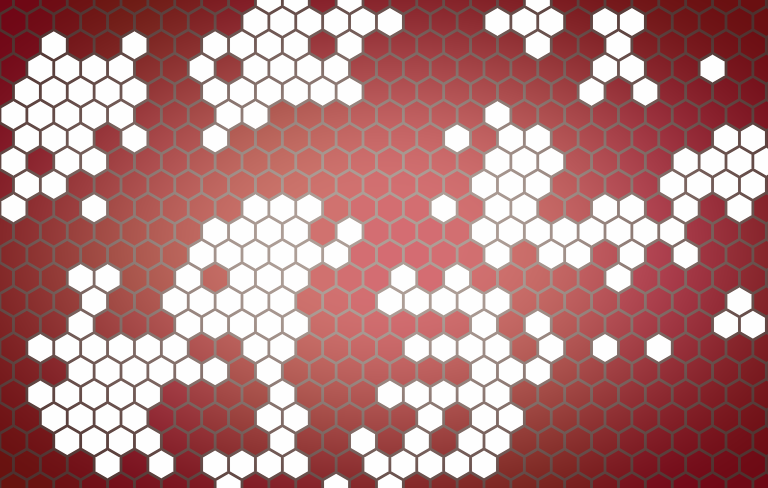
This background is drawn by a Shadertoy shader. Its source:

```glsl
// Honeycomb of white and red hexagon tiles with grey grout, glowing in the middle and dark at the rim.

const float PITCH = 0.0551;        // tile width, in canvas heights
const float TOP_SHIFT = 0.0027;    // first row centre above the top edge, in canvas heights
const float GROUT = 0.105;         // line width, in tile widths
const float WHITE_LEVEL = 0.45;    // threshold above which a tile is white
const float PATCH_SIZE = 3.2;      // size of tile clusters, in tile widths
const float CLUSTERING = 0.62;     // 0 = scattered tiles, 1 = smooth patches
const float SEED = 17.0;

const vec3 WHITE = vec3(0.995);
const vec3 RED_CENTRE = vec3(0.82, 0.44, 0.44);
const vec3 RED_RIM = vec3(0.42, 0.05, 0.07);
const vec3 GROUT_CENTRE = vec3(0.68, 0.62, 0.59);
const vec3 GROUT_RIM = vec3(0.30, 0.19, 0.18);
const vec3 TINT = vec3(0.025, -0.035, 0.02);   // crimson (+) against brick (-)

const vec2 LATTICE = vec2(1.0, 1.7320508);

float hash(vec2 p) {
    vec3 q = fract(vec3(p.xyx) * 0.1031 + SEED * 0.0137);
    q += dot(q, q.yzx + 33.33);
    return fract((q.x + q.y) * q.z);
}

float valueNoise(vec2 p) {
    vec2 i = floor(p), f = fract(p);
    f = f * f * (3.0 - 2.0 * f);
    return mix(mix(hash(i), hash(i + vec2(1, 0)), f.x),
               mix(hash(i + vec2(0, 1)), hash(i + vec2(1, 1)), f.x), f.y);
}

// Centre of the nearest tile: two interleaved rectangular lattices
vec2 tileCentre(vec2 p) {
    vec2 a = floor(p / LATTICE + 0.5) * LATTICE;
    vec2 b = (floor(p / LATTICE) + 0.5) * LATTICE;
    return distance(p, a) < distance(p, b) ? a : b;
}

// Distance measure of a pointy-top hexagon, 0.5 at its border
float hexDistance(vec2 p) {
    p = abs(p);
    return max(p.x, dot(p, vec2(0.5, 0.8660254)));
}

// Red gathers along the rim and in the lower right corner
float redBias(vec2 uv) {
    vec2 q = 2.0 * uv - 1.0;
    q *= q;
    float rim = smoothstep(0.75, 1.3, dot(q, q));
    float corner = smoothstep(-0.12, 0.12, (uv.x - 0.55) / 0.45 - uv.y / 0.3);
    return 0.5 * max(rim, corner);
}

void mainImage(out vec4 fragColor, in vec2 fragCoord) {
    vec2 uv = fragCoord / iResolution.xy;
    float aspect = iResolution.x / iResolution.y;

    // Tile grid, counted from the top left
    vec2 p = vec2(uv.x * aspect, 1.0 - uv.y + TOP_SHIFT) / PITCH;
    vec2 centre = tileCentre(p);
    vec2 centreUv = vec2(centre.x * PITCH / aspect, 1.0 + TOP_SHIFT - centre.y * PITCH);

    // Clustered random choice of white tiles
    vec2 id = floor(centre * 2.0 / LATTICE + 0.5);
    float whiteness = mix(hash(id + 91.0), valueNoise(centre / PATCH_SIZE + 40.0), CLUSTERING);
    bool isWhite = whiteness - redBias(centreUv) > WHITE_LEVEL;

    // Elliptical light, plus a slow change of hue over the red tiles
    float shade = smoothstep(0.2, 1.4, length(2.0 * uv - 1.0));
    float hue = 2.0 * valueNoise(centre / 5.0 + 70.0) - 1.0;
    vec3 red = mix(RED_CENTRE, RED_RIM, shade) + TINT * hue;
    vec3 grout = mix(GROUT_CENTRE, GROUT_RIM, shade);

    // Smooth tile edge over the grout
    float pixel = 1.0 / (PITCH * iResolution.y);
    float inset = 0.5 - 0.5 * GROUT - hexDistance(p - centre);
    float tile = smoothstep(-0.6 * pixel, 0.6 * pixel, inset);

    fragColor = vec4(mix(grout, isWhite ? WHITE : red, tile), 1.0);
}
```
